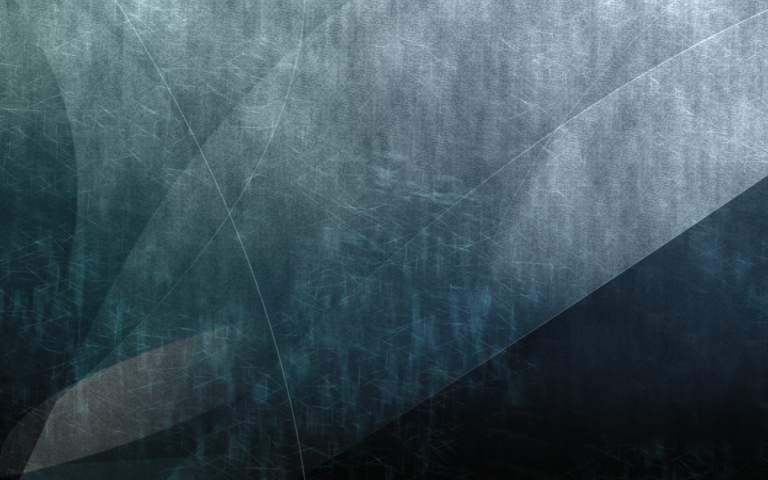
This background is drawn by a WebGL 1 fragment shader. Its source:

```glsl
precision highp float;
uniform vec2 u_resolution;

float hash(vec2 p) {
  return fract(sin(dot(p, vec2(127.1, 311.7))) * 43758.5453);
}

float noise(vec2 p) {
  vec2 i = floor(p), f = fract(p);
  f = f * f * (3.0 - 2.0 * f);
  return mix(mix(hash(i), hash(i + vec2(1.0, 0.0)), f.x),
             mix(hash(i + vec2(0.0, 1.0)), hash(i + 1.0), f.x), f.y);
}

float fbm(vec2 p) {
  float sum = 0.0, amp = 0.5;
  for (int i = 0; i < 5; i++) {
    sum += amp * noise(p);
    p = p * 2.03 + 17.0;
    amp *= 0.5;
  }
  return sum;
}

mat2 rotate(float a) {
  return mat2(cos(a), -sin(a), sin(a), cos(a));
}

// Antialiased half plane, 1 where d is positive
float side(float d) {
  float px = 1.5 / u_resolution.y;
  return smoothstep(-px, px, d);
}

float hairline(float d) {
  return exp(-d * d / 0.0000026);
}

float segment(vec2 p, vec2 a, vec2 b) {
  vec2 ab = b - a;
  float t = clamp(dot(p - a, ab) / dot(ab, ab), 0.0, 1.0);
  return hairline(length(p - a - ab * t)) * (1.0 - 0.6 * t);
}

// Random short lines on stretched, rotated grids
float scratches(vec2 p) {
  float sum = 0.0;
  for (int i = 0; i < 16; i++) {
    float k = float(i);
    float angle = (hash(vec2(k, 3.0)) - 0.5) * 1.5;
    if (i > 13) angle = 1.5;
    vec2 density = vec2(4.0 + 0.6 * k, 18.0 + 1.5 * k);
    vec2 q = rotate(angle) * p * density + k * 7.3;
    vec2 id = floor(q), f = fract(q) - 0.5;
    float r = hash(id + k);
    float d = f.y - (r - 0.5) * 0.4 - f.x * (hash(id + 9.0) - 0.5) * 0.6;
    float ends = 1.0 - smoothstep(0.1, 0.48, abs(f.x));
    sum += hairline(d / density.y) * ends * smoothstep(0.35, 1.0, r);
  }
  return sum;
}

void main() {
  vec2 p = gl_FragCoord.xy / u_resolution.y;
  p.x *= 1.6 * u_resolution.y / u_resolution.x;
  float x = p.x, y = p.y;

  // Signed offsets from the sweeping curves
  float sail = x - (0.04 + y * (0.482 + y * (0.373 * y - 0.165)));
  float lower = y - (0.01 + 0.62 * (x - 0.635) + 0.03 * (x - 0.635) * (x - 0.635));
  float upper = y - (0.615 + 0.767 * (x - 1.0) - 0.266 * (x - 1.0) * (x - 1.0));
  float petal = x - (1.0 + 0.3 * (y - 0.42) + 0.7 * (y - 0.42) * (y - 0.42));
  float crescent = x - (0.162 - 0.82 * (y - 0.6) * (y - 0.6));
  float outer = x - (0.41 - 1.7 * (y - 0.6) * (y - 0.6));
  float falling = x - (0.635 - 0.144 * y - 0.25 * y * y);
  float rising = x - (0.635 - 0.05 * (1.0 - y) - 0.68 * (1.0 - y) * (1.0 - y));
  float leafTop = 0.04 + 0.41 * sqrt(x) - y;
  float leafBase = y - (0.005 + 0.19 * x + 0.3 * x * x);

  // Vertical light, brighter at the top and dimmer in the middle
  float light = 0.02 + 0.53 * pow(y, 1.4) + 0.04 * x * y;
  light += 0.16 * (fbm(p * 3.0) - 0.48) * smoothstep(0.0, 0.4, y);
  vec2 hollow = (p - vec2(0.88, 0.5)) / vec2(0.3, 0.2);
  light -= 0.06 * exp(-dot(hollow, hollow));

  // Translucent sheets
  float inSail = side(sail), inBand = side(lower) * side(-upper);
  float inPetal = inBand * smoothstep(-0.01, 0.04, petal);
  light += 0.075 * inSail * side(lower) * smoothstep(0.0, 0.5, y);
  light -= 0.05 * side(-lower) * smoothstep(0.2, 0.5, y);
  light -= 0.06 * side(-crescent) * smoothstep(0.25, 0.6, y) * (1.0 - smoothstep(0.75, 1.0, y));
  light += 0.04 * side(crescent) * side(-outer) * smoothstep(0.35, 0.7, y);
  light += 0.03 * inBand;
  light += 0.1 * inPetal * smoothstep(0.3, 0.52, y) * (1.0 - 0.75 * smoothstep(0.6, 0.95, y));
  light += 0.09 * inSail * side(rising) * (1.0 - smoothstep(0.15, 0.65, x)) * (1.0 - smoothstep(0.2, 0.5, y));
  float leaf = side(leafTop) * side(leafBase) * (1.0 - smoothstep(0.15, 0.65, x));
  light += leaf * (0.06 + 0.05 * inSail);
  light += 0.04 * side(0.025 + 0.06 * x - y) * side(sail) * (1.0 - smoothstep(0.3, 0.62, x));

  // Worn surface: grain, blotches, vertical stains and chipped streaks
  float grain = 1.3 * noise(p * 330.0) + 0.4 * noise(p * 190.0 + 40.0) - 0.85;
  float wear = fbm(p * 7.0 + 5.0);
  float stain = fbm(p * vec2(60.0, 16.0) + 30.0);
  light *= 1.0 + 0.17 * grain + 0.45 * (wear - 0.48) + 0.35 * (stain - 0.48);
  float streak = smoothstep(0.54, 0.8, fbm(rotate(-0.25) * p * vec2(16.0, 62.0)));
  vec2 chip = (p - vec2(0.84, 0.57)) / vec2(0.2, 0.1);
  float marks = streak * (0.25 + 0.9 * exp(-dot(chip, chip)));
  marks += scratches(p) * smoothstep(0.3, 0.65, wear) * (0.1 + 0.8 * noise(p * 70.0));
  marks += 0.6 * segment(p, vec2(0.63, 0.6), vec2(0.875, 0.42));
  marks += 0.5 * segment(p, vec2(0.62, 0.62), vec2(0.98, 0.43));
  marks += 0.35 * segment(p, vec2(0.5, 0.875), vec2(0.19, 0.75));
  marks += 0.35 * segment(p, vec2(0.5, 0.55), vec2(0.8, 0.74));
  marks += 0.6 * smoothstep(0.45, 0.75, stain) * smoothstep(0.35, 0.65, wear) * (1.0 - smoothstep(0.3, 0.7, y));

  // Teal on the left, steel blue on the right, warm grey in the leaf
  vec3 tint = mix(vec3(-0.11, 0.0, 0.005), vec3(-0.08, 0.0, 0.05), smoothstep(0.0, 1.2, x));
  tint = mix(tint, vec3(0.0), 0.8 * leaf);
  vec3 color = vec3(light) + tint * smoothstep(0.0, 0.25, light);
  color += vec3(0.0, 0.012, 0.03) * (1.0 - smoothstep(0.1, 0.4, light)) * smoothstep(0.0, 0.3, y);
  color += marks * mix(vec3(0.06, 0.14, 0.16), vec3(0.13, 0.14, 0.14), smoothstep(0.3, 0.8, y))
    * (0.6 + 0.3 * smoothstep(0.0, 0.5, y));

  // Fine soft rims
  float rims = 0.75 * hairline(falling * 0.9) + 0.5 * hairline(rising * 0.8) * smoothstep(0.1, 0.6, y);
  rims += 0.8 * hairline(upper * 0.8) * smoothstep(0.5, 1.3, x);
  rims += 0.6 * hairline(lower * 0.85) * smoothstep(0.65, 1.2, x);
  rims += 0.4 * hairline(petal * 0.8) * smoothstep(0.4, 0.7, y);
  color += 0.2 * rims * vec3(0.9, 1.0, 1.0);

  gl_FragColor = vec4(clamp(color, 0.0, 1.0), 1.0);
}
```
